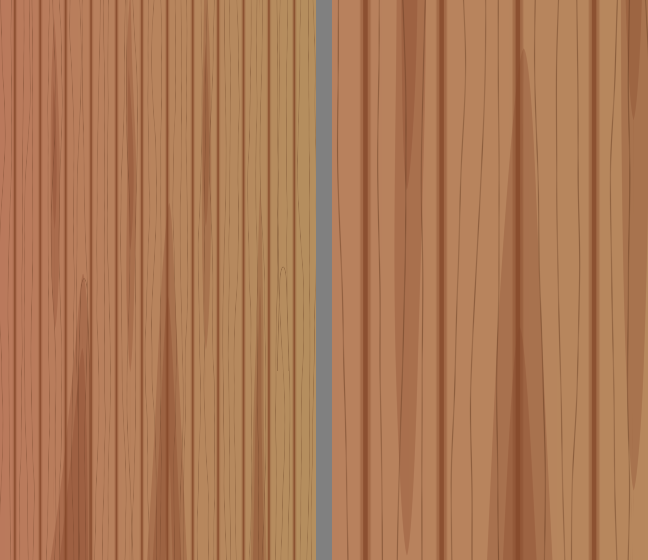
Left, the full canvas; right, a detail of the centre.
A Shadertoy shader for this texture:

```glsl
// Vertical wooden planks with dark seams, fine wandering grain lines and
// layered translucent stains. Planks repeat with floor; stains and knots are
// looped shapes, tinted over a left-to-right colour gradient.

#define PLANK_WIDTH   0.0804
#define FIRST_SEAM    0.047
#define SEAM_CORE     0.0024
#define SEAM_EDGE     0.0055
#define GRAIN_WIDTH   0.0006
#define GRAIN_ALPHA   0.5
#define STAIN_ALPHA   0.27
#define LEFT_WOOD     vec3(0.73, 0.475, 0.36)
#define RIGHT_WOOD    vec3(0.71, 0.56, 0.37)
#define SEAM_COLOR    vec3(0.52, 0.28, 0.16)
#define STAIN_COLOR   vec3(0.50, 0.24, 0.14)
#define GRAIN_COLOR   vec3(0.36, 0.20, 0.10)

float hash(vec2 p) {
    return fract(sin(dot(p, vec2(127.1, 311.7))) * 43758.5453);
}

// Smooth one-dimensional noise along y, one track per seed
float noise(float y, float seed) {
    float cell = floor(y), f = fract(y);
    f = f * f * (3.0 - 2.0 * f);
    return mix(hash(vec2(cell, seed)), hash(vec2(cell + 1.0, seed)), f);
}

// Coverage of a shape whose signed distance is d
float cover(float d, float px) {
    return 1.0 - smoothstep(-0.7 * px, 0.7 * px, d);
}

// Spindle between two tips, widest below its middle
float spindle(float x, float y, float low, float high, float halfWidth, float px) {
    float t = clamp((y - low) / (high - low), 0.0, 1.0);
    float profile = 1.9 * pow(t, 0.6) * pow(1.0 - t, 0.75);
    return cover(abs(x) - halfWidth * profile + 0.3 * px, px);
}

// Flame that widens from its tip down to the bottom edge
float flame(float x, float y, float tip, float halfWidth, float px) {
    float depth = max(tip - y, 0.0) / tip;
    float profile = 0.72 * pow(depth, 0.55) + 0.28 * depth * depth;
    return cover(abs(x) - halfWidth * profile + 0.3 * px, px);
}

// Distance to a narrow arch: an elliptic cap on two spreading legs
float archLine(float x, float depth) {
    float w = 0.009 + min(0.03 * max(depth, 0.0), 0.009);
    float h = 0.045;
    float rise = max(h - depth, 0.0);
    float len = max(length(vec2(x / w, rise / h)), 0.001);
    vec2 slope = vec2(x / (w * w), rise / (h * h)) / len;
    return abs(len - 1.0) / max(length(slope), 1.0);
}

void mainImage(out vec4 fragColor, in vec2 fragCoord) {
    vec2 p = fragCoord / iResolution.xy * vec2(1.0, 16.0 / 9.0);
    float px = 1.0 / iResolution.x;
    vec3 color = mix(LEFT_WOOD, RIGHT_WOOD, p.x);

    // Plank coordinates
    float along = (p.x - FIRST_SEAM) / PLANK_WIDTH;
    float plank = floor(along);
    float across = fract(along);

    // Stains: an outer and a darker inner layer each
    for (int i = 0; i < 3; i++) {
        float n = float(i);
        float sway = 0.008 * (noise(p.y * 2.5, n + 40.0) - 0.5);

        float high = 1.72 + 0.086 * n;
        float low = 0.736 - n * (0.243 - 0.104 * n);
        float span = high - low;
        float x = p.x - 0.174 - 0.239 * n - sway;
        float stain = spindle(x, p.y, low, high, 0.021, px);
        stain += spindle(x + 0.002, p.y, low + 0.32 * span, high - 0.2 * span,
                         0.010 + 0.002 * n, px);

        float tip = 0.91 + n * (0.311 - 0.087 * n);
        float wide = i == 2 ? 0.026 : 0.064;
        float drop = max(tip - p.y, 0.0) / tip;
        float lean = i == 0 ? 0.035 * drop * drop : 0.0;
        x = p.x - 0.262 - 0.27 * n - 0.01 * n * (n - 1.0) + lean - sway;
        stain += flame(x, p.y, tip, wide, px);
        float inner = flame(x - 0.3 * lean, p.y, tip * 0.74, wide * 0.72, px);
        if (i == 1) {
            // The middle stain forks into two legs
            float gap = 0.035 * max(0.42 - p.y, 0.0);
            inner *= 1.0 - cover(abs(x - 0.006) - gap + px, px);
        }
        stain += inner;
        color = mix(color, STAIN_COLOR, 1.0 - pow(1.0 - STAIN_ALPHA, stain));
    }

    // Grain lines wander inside each plank
    float grain = 0.0;
    for (int j = 0; j < 3; j++) {
        float seed = plank * 3.0 + float(j) + 7.0;
        float drift = noise(p.y * 2.2 + hash(vec2(seed, 3.0)) * 9.0, seed) - 0.5;
        float wobble = noise(p.y * 9.0, seed + 60.0) - 0.5;
        float center = 0.25 * float(j + 1) + 0.26 * drift + 0.04 * wobble;
        float d = abs(across - center) * PLANK_WIDTH - GRAIN_WIDTH;
        float wear = 0.55 + 0.45 * noise(p.y * 40.0, seed + 90.0);
        grain = max(grain, cover(d, px) * wear);
    }

    // Long knots interrupt the grain
    for (int k = 0; k < 2; k++) {
        float n = float(k);
        float depth = 0.893 + 0.037 * n - p.y;
        float reach = mix(0.95, 0.33, n);
        float d = archLine(p.x - 0.266 - 0.63 * n, depth) - GRAIN_WIDTH;
        grain = max(grain, cover(d, px) * step(depth, reach));
    }
    color = mix(color, GRAIN_COLOR, GRAIN_ALPHA * grain);

    // Seams: soft shoulder around a dark core
    float seam = min(across, 1.0 - across) * PLANK_WIDTH;
    color = mix(color, SEAM_COLOR, 0.4 * cover(seam - SEAM_EDGE, 2.0 * px));
    color = mix(color, SEAM_COLOR, 0.75 * cover(seam - SEAM_CORE, px));

    fragColor = vec4(color, 1.0);
}
```
